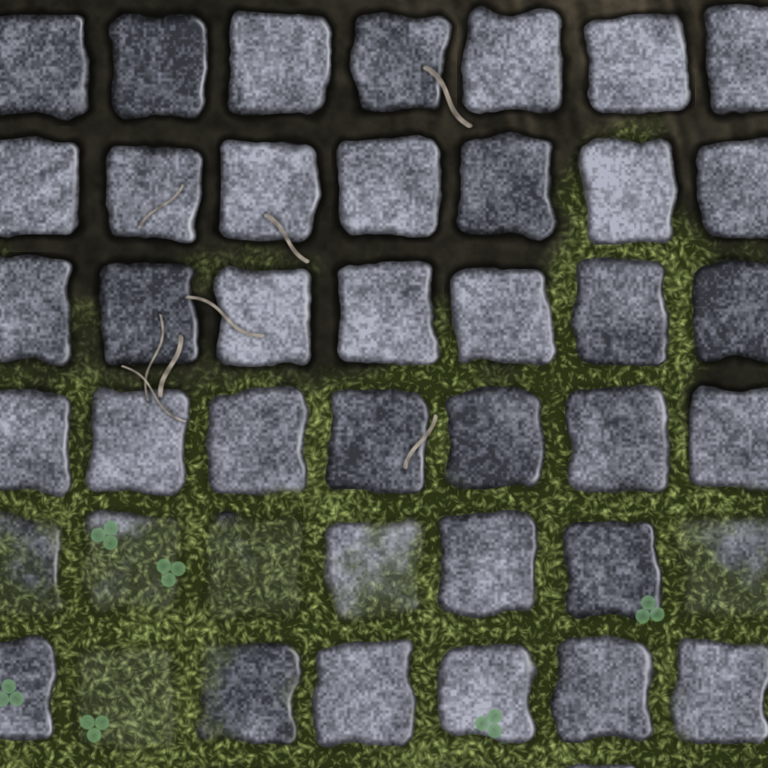
Write a Shadertoy shader that draws this texture.

```glsl
const vec2 PITCH = vec2(0.155, 0.164);
const vec3 STONE_DARK = vec3(0.21, 0.22, 0.245);
const vec3 STONE_LIGHT = vec3(0.69, 0.70, 0.755);
const vec3 SOIL = vec3(0.14, 0.135, 0.11);
const vec3 WET_EARTH = vec3(0.31, 0.28, 0.23);
const vec3 MOSS_DARK = vec3(0.17, 0.20, 0.09);
const vec3 MOSS_LIGHT = vec3(0.60, 0.66, 0.39);
const vec3 TWIG = vec3(0.66, 0.62, 0.57);
const vec3 CLOVER = vec3(0.46, 0.63, 0.45);

float hash(vec2 p) {
    vec3 q = fract(vec3(p.xyx) * 0.1031);
    q += dot(q, q.yzx + 33.33);
    return fract((q.x + q.y) * q.z);
}

vec2 hash2(vec2 p) { return vec2(hash(p + 3.7), hash(p + 71.3)); }

float noise(vec2 p) {
    vec2 i = floor(p), f = fract(p);
    f = f * f * (3.0 - 2.0 * f);
    return mix(mix(hash(i), hash(i + vec2(1, 0)), f.x),
               mix(hash(i + vec2(0, 1)), hash(i + 1.0), f.x), f.y);
}

float fbm(vec2 p) {
    float sum = 0.0, amp = 0.53;
    for (int i = 0; i < 4; i++) {
        sum += amp * noise(p);
        p = p * 2.03 + 17.1;
        amp *= 0.5;
    }
    return sum;
}

vec2 rotate(vec2 v, float a) {
    return vec2(cos(a) * v.x + sin(a) * v.y, cos(a) * v.y - sin(a) * v.x);
}

float roundBox(vec2 p, vec2 halfSize, float r) {
    vec2 q = abs(p) - halfSize + r;
    return length(max(q, 0.0)) + min(max(q.x, q.y), 0.0) - r;
}

float fill(float d, float soft) { return 1.0 - smoothstep(-soft, soft, d); }

// Overlapping small leaves with random direction and brightness
float sprigs(vec2 p) {
    float best = 0.0;
    for (int j = -1; j <= 1; j++)
    for (int i = -1; i <= 1; i++) {
        vec2 cell = floor(p) + vec2(i, j);
        vec2 v = rotate(p - cell - hash2(cell), 6.283 * hash(cell + 9.0));
        float leaf = 1.0 - length(v * vec2(1.1, 2.5));
        best = max(best, leaf * (0.45 + 0.75 * hash(cell + 40.0)));
    }
    return best;
}

vec3 mossColor(vec2 p) {
    float leaf = 0.65 * sprigs(p * 80.0) + 0.45 * sprigs(p * 135.0 + 8.0);
    float patches = fbm(p * 16.0 + 5.0) - 0.5;
    return mix(MOSS_DARK, MOSS_LIGHT, clamp(leaf * 1.15 - 0.1 + patches * 0.7, 0.0, 1.0));
}

// Moss in the joints: thick below, climbing on the right
float jointMoss(vec2 p) {
    float limit = 0.56 + 0.28 * exp(-pow((p.x - 0.8) / 0.1, 2.0));
    float bare = 0.3 * exp(-dot(p - vec2(0.92, 0.45), p - vec2(0.92, 0.45)) / 0.008);
    return smoothstep(-0.07, 0.09, limit - bare - p.y + (fbm(p * 9.0) - 0.5) * 0.35);
}

vec3 groundColor(vec2 p) {
    float streak = noise(rotate(p, 0.25) * vec2(90.0, 9.0));
    float wet = smoothstep(0.6, 1.0, p.y) * smoothstep(0.35, 0.75, p.x);
    vec3 earth = mix(SOIL, WET_EARTH, wet * streak) * (0.6 + 0.8 * fbm(p * 50.0));
    return mix(earth, mossColor(p), jointMoss(p));
}

vec3 stoneColor(vec2 p, vec2 q, vec2 halfSize, float d, float tone) {
    float grain = (noise(p * 260.0) - 0.5) * 0.5 + (noise(p * 125.0) - 0.5) * 0.3;
    float stain = (fbm(p * 18.0 + tone * 30.0) - 0.5) * 0.75;
    float v = 0.18 + 0.58 * tone + grain + stain;
    vec3 col = mix(STONE_DARK, STONE_LIGHT, clamp(v, 0.0, 1.0));
    col *= mix(0.45, 1.0, smoothstep(0.0, 0.011, -d));
    // Pale worn edge on the right
    float rim = exp(-pow((d + 0.0055) / 0.003, 2.0)) * smoothstep(0.65, 0.93, q.x / halfSize.x);
    return mix(col, vec3(0.82, 0.83, 0.86), rim * (0.25 + 0.6 * noise(p * 35.0)));
}

vec3 addLitter(vec3 col, vec2 p, float soft) {
    // Curved twigs
    for (int i = 0; i < 8; i++) {
        vec2 id = vec2(i, 12);
        float len = mix(0.02, 0.06, hash(id));
        vec2 v = rotate(p - hash2(id), 0.5 + 2.2 * hash(id + 5.0));
        v.y += 0.007 * sin(v.x * 55.0);
        v.x -= clamp(v.x, -len, len);
        float d = length(v) - mix(0.0015, 0.0035, hash(id + 8.0));
        col = mix(col, col * 0.5, 0.6 * fill(d - 0.003, 0.004));
        col = mix(col, TWIG * (0.7 + 0.5 * noise(p * 120.0)), 0.85 * fill(d, soft));
    }
    // Three-leaved clovers near the bottom
    for (int i = 0; i < 6; i++) {
        vec2 id = vec2(i, 31);
        vec2 v = p - hash2(id) * vec2(1.0, 0.32);
        for (int k = 0; k < 3; k++) {
            vec2 leaf = rotate(v, 2.094 * float(k) + 6.283 * hash(id)) - vec2(0.011, 0.0);
            float d = length(leaf) - 0.0095;
            vec3 tint = CLOVER * (0.75 + 25.0 * length(leaf));
            col = mix(col, tint, 0.8 * fill(d, soft));
        }
    }
    return col;
}

void mainImage(out vec4 fragColor, in vec2 fragCoord) {
    vec2 p = fragCoord / iResolution.xy;
    float soft = max(1.2 / iResolution.y, 0.0016);

    // Rows counted from the top, each shifted a little to the left
    float row = floor((1.0 - p.y) / PITCH.y);
    float shifted = p.x + 0.0255 + 0.008 * row;
    vec2 id = vec2(floor(shifted / PITCH.x), row);
    vec2 q = vec2(shifted, 1.0 - p.y) - (id + 0.5) * PITCH;

    // Uneven stone outline
    q += (hash2(id) - 0.5) * 0.01;
    q = rotate(q, (hash(id + 21.0) - 0.5) * 0.1);
    q += (vec2(noise(p * 24.0), noise(p * 24.0 + 60.0)) - 0.5) * 0.015;
    vec2 halfSize = vec2(0.065, 0.068) - 0.006 * hash2(id + 50.0);
    float d = roundBox(q, halfSize, 0.017) + (noise(p * 90.0) - 0.5) * 0.003;

    vec3 ground = groundColor(p);
    float shade = mix(0.35, 0.8, jointMoss(p));
    ground *= mix(shade, 1.0, smoothstep(0.0, 0.012, d));

    float corner = smoothstep(0.4, 0.0, length(p - vec2(0.0, 1.0)));
    float tone = hash(id + 14.0) * (1.0 - 0.55 * corner);
    vec3 stone = stoneColor(p, q, halfSize, d, tone);

    // Moss creeping over the lower stones
    float low = 1.0 - smoothstep(0.25, 0.52, p.y);
    float cover = mix(-0.8, mix(-0.3, 0.6, hash(id + 33.0)), low);
    float creep = smoothstep(-0.05, 0.4, cover + (fbm(p * 14.0) - 0.5) * 1.1 + d * 5.0);
    stone = mix(stone, mossColor(p), 0.8 * creep);

    vec3 col = mix(ground, stone, fill(d, soft + 0.004 * creep));
    fragColor = vec4(addLitter(col, p, soft), 1.0);
}
```
